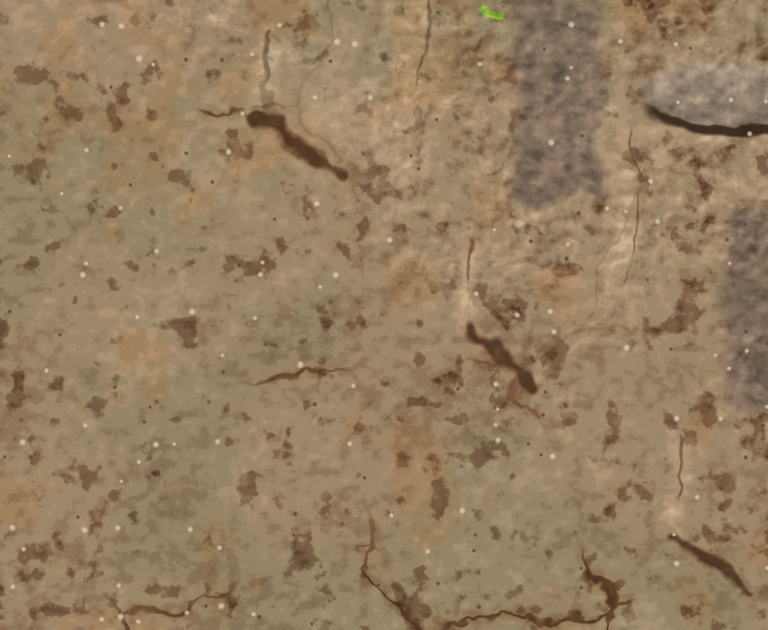
Write a WebGL 2 fragment shader that draws this texture.

```glsl
#version 300 es
precision highp float;
uniform vec2 u_resolution;
out vec4 fragColor;

float hash(vec2 p) {
  vec3 q = fract(p.xyx * vec3(.1031, .1030, .0973));
  q += dot(q, q.yzx + 33.33);
  return fract((q.x + q.y) * q.z);
}

vec2 hash2(vec2 p) { return vec2(hash(p), hash(p + 57.3)); }

float noise(vec2 p) {
  vec2 i = floor(p), f = fract(p);
  f = f * f * (3. - 2. * f);
  return mix(mix(hash(i), hash(i + vec2(1, 0)), f.x),
             mix(hash(i + vec2(0, 1)), hash(i + 1.), f.x), f.y);
}

float fbm(vec2 p) {
  float sum = 0., amp = .5;
  for (int i = 0; i < 4; i++) {
    sum += amp * noise(p);
    p = mat2(.8, -.6, .6, .8) * p * 2.03 + 17.;
    amp *= .5;
  }
  return sum / .9375;
}

float segment(vec2 p, vec2 a, vec2 b) {
  vec2 ab = b - a;
  return length(p - a - ab * clamp(dot(p - a, ab) / dot(ab, ab), 0., 1.));
}

float box(vec2 p, vec2 halfSize) {
  vec2 d = abs(p) - halfSize;
  return length(max(d, 0.)) + min(max(d.x, d.y), 0.);
}

// Distance to the border between the two nearest cells
float cellBorder(vec2 p) {
  vec2 cell = floor(p), near1 = vec2(9), near2 = vec2(9);
  for (int y = -2; y <= 2; y++)
    for (int x = -2; x <= 2; x++) {
      vec2 c = cell + vec2(x, y);
      vec2 r = c + .15 + .7 * hash2(c) - p;
      if (dot(r, r) < dot(near1, near1)) { near2 = near1; near1 = r; }
      else if (dot(r, r) < dot(near2, near2)) near2 = r;
    }
  return .5 * (dot(near2, near2) - dot(near1, near1)) / length(near2 - near1);
}

vec3 earth(float t) {
  vec3 c = mix(vec3(.18, .11, .07), vec3(.32, .22, .15), smoothstep(-.15, .08, t));
  c = mix(c, vec3(.48, .37, .27), smoothstep(.08, .28, t));
  c = mix(c, vec3(.56, .46, .35), smoothstep(.28, .41, t));
  c = mix(c, vec3(.62, .53, .41), smoothstep(.41, .5, t));
  c = mix(c, vec3(.69, .58, .46), smoothstep(.53, .64, t));
  return mix(c, vec3(.79, .69, .56), smoothstep(.64, .82, t));
}

void main() {
  vec2 p = gl_FragCoord.xy / u_resolution.y;
  vec2 bend = vec2(fbm(p * 13.), fbm(p * 13. + 40.)) - .5;
  vec2 w = p + bend * .045;
  float patchy = fbm(p * 5. + 3.);
  float tread = smoothstep(-.06, .1, w.x + w.y - 1.2);
  float rough = tread * smoothstep(.3, .6, fbm(p * 6. + 21.));
  float light = 0., dark = 0., damp = 0.;

  // Tread lanes stepping down to the right
  for (int i = 0; i < 3; i++) {
    vec2 q = w - vec2(.42, .81) - float(i) * vec2(.328, -.328);
    float gouge = segment(q, vec2(0), vec2(.11, -.095)) - .012 * noise(p * 38.);
    dark = max(dark, 1. - smoothstep(-.002, .009, gouge));
    dark = max(dark, .6 * smoothstep(.5, .68, fbm(p * 24.))
      * (1. - smoothstep(.02, .09, length(q - vec2(.15, -.05)))));
    light = max(light, 1. - smoothstep(-.008, .014, box(q - vec2(-.004, .07), vec2(.016, .07))));
    light = max(light, .6 - .6 * smoothstep(0., .025, box(q - vec2(.235, .2), vec2(.012, .16))));
    float seam = min(segment(q, vec2(-.006, 0), vec2(0, .14)),
                     segment(q, vec2(.25, .06), vec2(.265, .34)) + .001);
    dark = max(dark, .65 * (1. - smoothstep(.001, .005, seam)) * smoothstep(.25, .5, noise(p * 17.)));
    damp = max(damp, 1. - smoothstep(-.008, .02, box(q - vec2(.14, .36), vec2(.06, .155))));
  }

  // Thin branching cracks, broken along their length
  float border = cellBorder((p + bend * .09) * 2.9 + vec2(4.3, 1.7)) / 2.9;
  float broken = smoothstep(.36, .56, noise(p * 4.5 + 7.)) * (1. - .75 * tread);
  float width = .001 + .005 * noise(p * 31.);
  float crack = broken * (1. - smoothstep(width * .4, width + .002, border));
  float halo = broken * (1. - smoothstep(0., .022, border));

  // Grain and relief lit from the upper left
  vec2 toLight = vec2(-.006, .008);
  float coarse = fbm(w * 26.) - fbm((w + toLight) * 26.);
  float fine = fbm(p * vec2(62., 76.)) - .5;
  float tone = .51 + .28 * (patchy - .5) + .3 * fine * (1. + .4 * rough);
  tone += coarse * mix(.22, .85, rough) + .035 * tread;
  tone += light * .13 * (.5 + noise(p * 22.)) - halo * .14 * noise(p * 45.);
  tone -= .24 * smoothstep(.62, .76, fbm(p * 33. + 9.));
  tone = mix(tone, .1 + .15 * fine, max(crack * .85, dark * .95));
  vec3 color = earth(tone);

  // Olive and rusty tints
  color *= mix(vec3(1), vec3(.94, .975, .97), smoothstep(.48, .66, fbm(p * 4. + 60.)));
  color *= mix(vec3(1), vec3(1.02, .96, .9), max(halo, smoothstep(.54, .7, fbm(p * 9. + 80.))));

  // Damp smooth patches
  float dampTone = 1. + .55 * fine + .8 * coarse + .3 * (patchy - .5);
  color = mix(color, vec3(.49, .415, .355) * dampTone, damp * .85);

  // Flat stone with a shadow beneath
  vec2 s = w - vec2(1.17, .85);
  float shadow = 1. - smoothstep(.92, 1.08, length((s + vec2(-.008, .018)) / vec2(.15, .052)));
  float stone = 1. - smoothstep(.94, 1.04, length(s / vec2(.15, .052)));
  color = mix(color, vec3(.2, .14, .1), shadow * .9);
  color = mix(color, vec3(.57, .5, .43) * (1. + s.y * 2.5 + .5 * fine + .6 * coarse), stone);

  // Scattered pale and dark grit
  for (int k = 0; k < 2; k++) {
    float scale = 19. + 16. * float(k);
    vec2 cell = floor(p * scale), rnd = hash2(cell + 11.);
    vec2 d = (fract(p * scale) - .25 - .5 * rnd) / scale + bend * .006;
    float size = .002 + .004 * rnd.x * rnd.y;
    float grit = step(.92, hash(cell + 5.)) * (1. - smoothstep(size * .4, size + .002, length(d)));
    color = mix(color, rnd.x > .4 ? vec3(.86, .79, .7) : vec3(.34, .25, .18), grit * .8);
  }

  // Small green leaf
  float leaf = segment(w, vec2(.775, 1.), vec2(.805, .975)) - .006;
  color = mix(color, vec3(.55, .68, .25) * (1. + fine), 1. - smoothstep(-.002, .004, leaf));

  fragColor = vec4(clamp(color, 0., 1.), 1);
}
```
